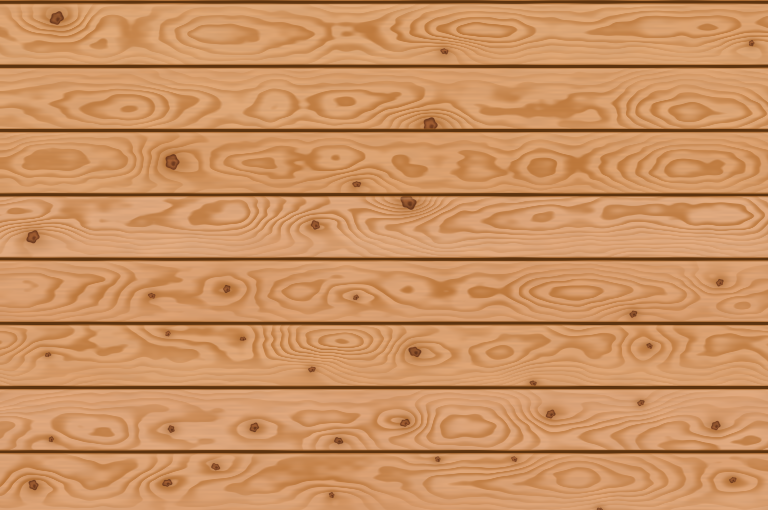
A Shadertoy shader for this texture:

```glsl
// Eight horizontal pine boards with flowing grain, scattered knots and dark seams.

const float PITCH = 0.126;      // board height, in canvas heights
const float TOP_SEAM = 0.004;   // first seam below the upper edge
const float CELL = 1.5;         // knot cell length, in board heights

const vec3 PALE   = vec3(0.89, 0.69, 0.52);
const vec3 HONEY  = vec3(0.84, 0.60, 0.41);
const vec3 AMBER  = vec3(0.71, 0.43, 0.18);
const vec3 BARK   = vec3(0.40, 0.20, 0.10);
const vec3 GROOVE = vec3(0.36, 0.20, 0.06);
const vec3 BEVEL  = vec3(0.62, 0.36, 0.12);

float hash(vec2 p) {
    vec3 q = fract(p.xyx * vec3(0.1031, 0.1030, 0.0973));
    q += dot(q, q.yzx + 33.33);
    return fract((q.x + q.y) * q.z);
}

float noise(vec2 p) {
    vec2 i = floor(p), f = fract(p);
    f = f * f * (3.0 - 2.0 * f);
    vec2 e = vec2(0.0, 1.0);
    return mix(mix(hash(i), hash(i + e.yx), f.x),
               mix(hash(i + e.xy), hash(i + e.yy), f.x), f.y);
}

// Returns grain swelling, core mask, stained halo and core shade.
vec4 knots(vec2 p, float row, float px) {
    vec4 result = vec4(0.0);
    float lower = smoothstep(3.0, 6.5, row);
    float home = floor(p.x / CELL);
    for (int k = -1; k <= 1; k++) {
        vec2 id = vec2(home + float(k), row * 7.0 + 3.0);
        if (hash(id) > mix(0.38, 0.9, lower)) continue;
        vec2 place = vec2(0.2 + 0.6 * hash(id + 11.3), 0.06 + 0.88 * hash(id + 27.1));
        vec2 d = p - vec2((id.x + place.x) * CELL, place.y);
        float big = hash(id + 41.7);
        float size = mix(0.045, mix(0.15, 0.095, lower), big * big);
        float angle = atan(d.y, d.x);
        float r = length(d * vec2(0.9, 1.05));
        float edge = size * (0.9 + 0.12 * sin(angle * 2.0 + big * 20.0)
                                 + 0.08 * sin(angle * 5.0 + big * 9.0));
        vec2 q = d / vec2(0.60, 0.26);
        result.x += (0.12 + 2.0 * size) * exp(-dot(q, q));
        float core = 1.0 - smoothstep(edge - px, edge + px * 0.6, r);
        float rim = smoothstep(0.45, 0.95, r / edge);
        float heart = 1.0 - smoothstep(0.1, 0.5, length(d / edge - 0.2));
        result.y = max(result.y, core);
        result.z = max(result.z, exp(-pow(r / (size * 1.8), 2.0)));
        result.w = max(result.w, core * max(rim, heart));
    }
    return result;
}

// Growth-ring field: nested arches around a wandering centre line.
float ringField(vec2 p, float row, float center, float swelling) {
    float dy = p.y - center;
    float depth = 0.65 * noise(vec2(p.x * 0.55, row * 9.1))
                + 0.12 * noise(vec2(p.x * 1.9, row * 5.3));
    float warp = 0.10 * noise(vec2(p.x * 1.3, p.y * 4.0 + row * 13.0))
               + 0.025 * noise(vec2(p.x * 5.0, p.y * 12.0 + row * 17.0));
    return length(vec2(dy, depth)) + warp + swelling;
}

// Slow rise into dark latewood, then a quick drop; fades when too fine.
float latewood(float field) {
    float f = fract(field);
    float w = fwidth(field);
    float band = smoothstep(0.25, 0.82, f) * (1.0 - smoothstep(0.86, 1.0, f));
    return mix(band, 0.36, smoothstep(0.3, 0.85, w));
}

void mainImage(out vec4 fragColor, in vec2 fragCoord) {
    vec2 uv = fragCoord / iResolution.y;
    float px = 1.0 / (iResolution.y * PITCH);
    float depth = (1.0 - uv.y - TOP_SEAM) / PITCH;
    float row = floor(depth) + 1.0;
    vec2 p = vec2(uv.x / PITCH, fract(depth));

    // Growth rings, strongest near the middle of the figure.
    vec4 knot = knots(p, row, px);
    float center = mix(0.25, 0.75, hash(vec2(row, 4.0)))
                 + 0.22 * (noise(vec2(p.x * 0.4, row * 3.7)) - 0.5);
    float count = mix(12.0, 16.0, hash(vec2(row, 8.0)));
    float ring = latewood(count * ringField(p, row, center, knot.x));
    float figure = 1.0 - 0.68 * smoothstep(0.08, 0.45, abs(p.y - center));
    figure *= 0.65 + 0.5 * noise(vec2(p.x * 0.8, p.y * 2.0 + row * 6.0));

    // Board tone, broad stains and fine fibres.
    float stain = noise(vec2(p.x * 0.7, p.y * 2.5 + row * 21.0));
    float fibre = noise(vec2(p.x * 3.0, p.y * 32.0 + row * 40.0));
    float tone = hash(vec2(row, 15.0));
    vec3 color = mix(PALE, HONEY, 0.15 + 0.35 * stain + 0.4 * tone);
    color *= 0.97 + 0.05 * fibre;
    color.b *= 0.96 + 0.07 * hash(vec2(row, 19.0));
    color = mix(color, AMBER, 0.72 * ring * figure);

    // Knots with a warm halo, dark rim and heart.
    color = mix(color, AMBER * 0.92, 0.55 * knot.z);
    vec3 core = mix(vec3(0.58, 0.33, 0.17), BARK, knot.w);
    color = mix(color, core * (0.9 + 0.2 * fibre), 0.92 * knot.y);

    // Seams: soft shoulders, a narrow groove and a lit upper lip.
    float d = min(p.y, 1.0 - p.y);
    float width = 0.018 + 0.008 * noise(vec2(p.x * 1.5, row));
    float lip = smoothstep(0.03, 0.05, p.y) * (1.0 - smoothstep(0.05, 0.10, p.y));
    color = mix(color, PALE, 0.35 * lip);
    color = mix(color, BEVEL, 0.75 * (1.0 - smoothstep(0.018, 0.05, d)));
    color = mix(color, GROOVE, 1.0 - smoothstep(width - 0.5 * px, width + 0.5 * px, d));

    fragColor = vec4(color, 1.0);
}
```
